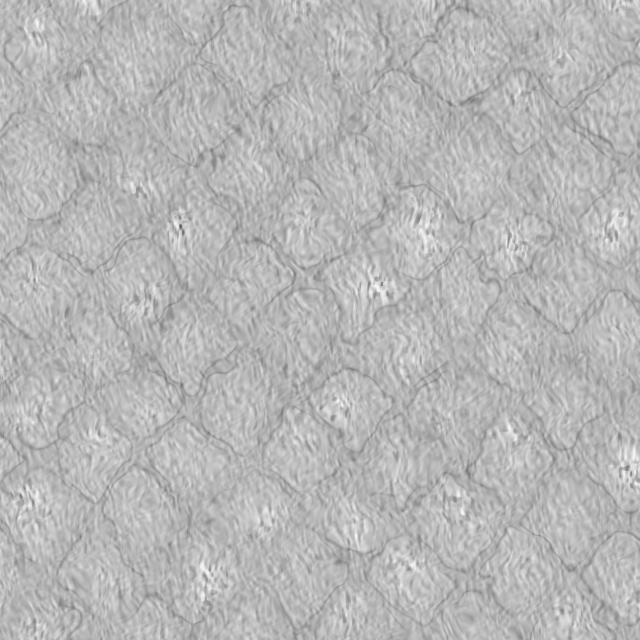
Reproduce this texture procedurally as a three.js fragment shader.

```glsl
varying vec2 vUv;

float hash(vec2 p) {
  return fract(sin(dot(p, vec2(127.1, 311.7))) * 43758.5453);
}

float noise(vec2 p) {
  vec2 i = floor(p);
  vec2 f = fract(p);
  f = f * f * (3.0 - 2.0 * f);
  return mix(mix(hash(i), hash(i + vec2(1.0, 0.0)), f.x),
             mix(hash(i + vec2(0.0, 1.0)), hash(i + 1.0), f.x), f.y);
}

float fbm(vec2 p) {
  float sum = 0.0;
  float amp = 0.5;
  for (int k = 0; k < 4; k++) {
    sum += amp * noise(p);
    p = mat2(1.6, 1.2, -1.2, 1.6) * p + 7.3;
    amp *= 0.5;
  }
  return sum / 0.9375;
}

float bump(float x, float width) {
  return exp(-x * x / (width * width));
}

// Slope of stretched noise, lit from one side
float relief(vec2 p) {
  return noise(p + vec2(0.5, 0.25)) - noise(p - vec2(0.5, 0.25));
}

void main() {
  vec2 uv = vUv;

  // Uneven diamond lattice: 6 across, 5.5 down, with staggered rows
  vec2 warp = vec2(fbm(uv * 9.0 + 3.0), fbm(uv * 9.0 + 41.0)) - 0.5;
  vec2 ripple = vec2(noise(uv * 45.0), noise(uv * 45.0 + 19.0)) - 0.5;
  vec2 p = (uv - vec2(0.39, 0.733)) * vec2(6.0, 5.5) + warp * 0.38 + ripple * 0.07;
  vec2 diamond = vec2(p.x + p.y, p.x - p.y);
  vec2 cell = floor(diamond + 0.5);
  vec2 local = diamond - cell;

  // Pillow with softened corners
  vec2 l3 = abs(local * local * local);
  float radius = pow(dot(l3, l3) + 1e-6, 1.0 / 6.0);
  float pillow = 1.0 - smoothstep(0.12, 0.52, radius);

  // Highlight of varying strength, position and height
  vec2 d = local - (vec2(hash(cell + 5.0), hash(cell + 13.0)) - 0.5) * 0.42;
  vec2 spread = vec2(d.x + d.y, (d.x - d.y) * mix(0.65, 1.0, hash(cell + 3.0))) * 0.75;
  float spot = bump(length(spread), 0.29) * (1.0 - smoothstep(0.33, 0.49, radius));
  float patchiness = smoothstep(0.3, 0.65, fbm(uv * 21.0 + 60.0));
  float shine = spot * mix(0.08, 1.0, hash(cell + 29.0)) * mix(0.4, 1.0, patchiness);

  float shade = 0.688 + 0.035 * pillow + 0.12 * shine;
  shade += (fbm(uv * 7.0 + 80.0) - 0.5) * 0.05;

  // Broken creases, worn differently on each side of a seam
  float wear = smoothstep(0.38, 0.72, noise(uv * 15.0 + hash(cell + 47.0) * 50.0));
  float fray = (noise(uv * 85.0) - 0.5) * 0.035 + (noise(uv * 30.0 + 5.0) - 0.5) * 0.04;
  float edge = radius - 0.455 + fray;
  shade -= 0.1 * bump(edge, 0.019) * mix(0.12, 1.0, wear);
  shade += 0.035 * bump(edge + 0.055, 0.03) * wear;

  // Thin veins and short upright wrinkles
  vec2 bend = vec2(noise(uv * 28.0 + 31.0), noise(uv * 28.0 + 53.0));
  vec2 fiber = uv + bend * 0.014;
  float contour = abs(noise(fiber * vec2(58.0, 27.0) + 23.0) - 0.5);
  float veinMask = smoothstep(0.5, 0.75, noise(uv * 31.0 + 77.0));
  shade -= 0.055 * (1.0 - smoothstep(0.0, 0.09, contour)) * veinMask;
  float wrinkle = smoothstep(0.68, 0.92, noise(fiber * vec2(150.0, 52.0) + 11.0));
  shade -= 0.08 * wrinkle * smoothstep(0.35, 0.7, noise(uv * 25.0 + 70.0));

  // Fibrous grain, strongest on the highlights
  float fine = relief(fiber * vec2(235.0, 95.0) + vec2(fiber.y * 50.0, 0.0));
  float coarse = relief(fiber * vec2(220.0, 105.0) + 17.0);
  float slanted = relief(mat2(0.8, 0.6, -0.6, 0.8) * fiber * vec2(205.0, 135.0) + 37.0);
  shade += fine * 0.1 + slanted * 0.08 + coarse * (0.03 + 0.2 * shine);

  // Dark pits scattered in the brightest parts
  float pits = smoothstep(0.52, 0.82, noise(fiber * vec2(225.0, 105.0) + 90.0));
  shade -= pits * 0.27 * shine;

  gl_FragColor = vec4(vec3(clamp(shade + 0.018, 0.36, 0.95)), 1.0);
}
```
